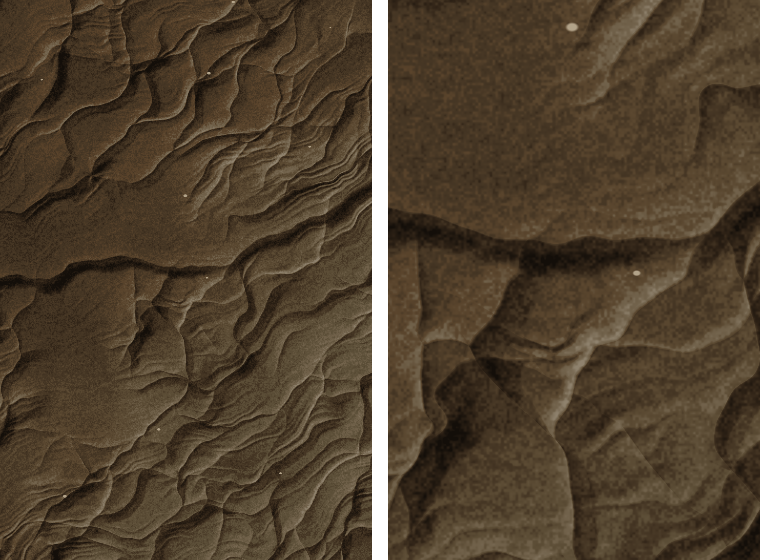
Left, the full canvas; right, a detail of the centre.
Reproduce this texture procedurally as a WebGL 1 fragment shader.

```glsl
precision highp float;
// Wet sand carved by running water: winding crests and overlapping sheets.
// Two stretched cellular layers in a sine-warped domain form a height field,
// which is side lit, shadowed, grained and mapped to a brown colour ramp.

uniform vec2 u_resolution;

const vec3 SHADOW = vec3(0.19, 0.14, 0.09);
const vec3 SAND   = vec3(0.27, 0.21, 0.14);
const vec3 WARM   = vec3(0.35, 0.26, 0.165);
const vec3 GREY   = vec3(0.36, 0.31, 0.22);
const vec3 CREST  = vec3(0.44, 0.38, 0.29);
const vec3 GLINT  = vec3(0.56, 0.51, 0.43);

const vec2  LIGHT = vec2(-0.75, 0.66);      // direction towards the light
const float FLOW_ANGLE = 0.42;
const float BRANCH_ANGLE = 1.05;
const vec2  FLOW_FREQ = vec2(2.7, 7.2);     // cells along and across the flow
const vec2  BRANCH_FREQ = vec2(4.0, 8.5);
const float RELIEF = 0.0043;
const float BASE_TONE = 0.268;
const float GRAIN = 0.15;
const float GRAIN_FREQ = 390.0;

float hash(vec2 p) {
  vec3 q = fract(vec3(p.xyx) * 0.1031);
  q += dot(q, q.yzx + 33.33);
  return fract((q.x + q.y) * q.z);
}

float noise(vec2 p) {
  vec2 i = floor(p), f = fract(p);
  f = f * f * (3.0 - 2.0 * f);
  return mix(mix(hash(i), hash(i + vec2(1, 0)), f.x),
             mix(hash(i + vec2(0, 1)), hash(i + 1.0), f.x), f.y);
}

vec2 turn(vec2 p, float a) {
  return vec2(cos(a) * p.x + sin(a) * p.y, cos(a) * p.y - sin(a) * p.x);
}

// Layered sines and noise bend the straight cell borders into winding crests.
vec2 warp(vec2 p) {
  vec2 w = p + 0.040 * sin(p.yx * vec2(7.0, 6.0) + vec2(1.3, 4.1));
  w += 0.020 * sin(p.yx * vec2(17.0, 15.0) + p * 5.0 + vec2(0.4, 2.2));
  w += 0.006 * sin(p.yx * vec2(41.0, 37.0) + p * 13.0);
  w += 0.034 * (vec2(noise(p * 13.0), noise(p * 13.0 + 40.0)) - 0.5);
  return w + 0.012 * (vec2(noise(p * 37.0), noise(p * 37.0 + 70.0)) - 0.5);
}

// Cellular sheets: x = blended sheet level, y = distance to the border.
vec2 sheets(vec2 q) {
  vec2 cell = floor(q);
  float near = 9.0, second = 9.0, level = 0.0, total = 0.0;
  for (int j = -1; j <= 1; j++) {
    for (int i = -1; i <= 1; i++) {
      vec2 id = cell + vec2(float(i), float(j));
      vec2 r = q - id - vec2(hash(id + 60.0), hash(id + 91.0));
      float d = length(r);
      float weight = exp(-22.0 * d);
      level += weight * (1.3 * hash(id + 17.0) + dot(r, vec2(0.15, -0.35)));
      total += weight;
      second = min(second, max(near, d));
      near = min(near, d);
    }
  }
  return vec2(level / total, second - near);
}

// Long diagonal bank that crosses the middle of the canvas.
float bank(vec2 w) {
  float d = w.y - 0.73 - 0.10 * w.x - 0.15 * w.x * w.x;
  return 1.3 * smoothstep(-0.035, 0.008, d) + 0.6 * exp(-abs(d) * 70.0);
}

float height(vec2 p) {
  vec2 w = warp(p);
  vec2 flow = turn(w, FLOW_ANGLE);
  vec2 a = sheets(flow * FLOW_FREQ + 20.0);
  vec2 b = sheets(turn(w, BRANCH_ANGLE) * BRANCH_FREQ + 50.0);
  float flowMask = smoothstep(0.2, 0.65, noise(p * 5.0 + 7.0));
  float branchMask = smoothstep(0.3, 0.75, noise(p * 4.5 + 31.0));
  float h = flowMask * (0.8 * a.x + 0.5 * exp(-12.0 * a.y) + 0.5 * exp(-3.0 * a.y));
  h += branchMask * (b.x + 0.55 * exp(-12.0 * b.y) + 0.4 * exp(-3.0 * b.y));
  // Fine strands run beside the crests.
  float strands = abs(noise(flow * vec2(8.0, 62.0) + 80.0) - 0.5);
  h -= strands * (0.12 + 0.8 * flowMask * exp(-3.5 * a.y));
  return RELIEF * (h + bank(w) + 1.5 * noise(p * 6.0 + 13.0));
}

vec3 ramp(float tone, float greyness) {
  vec3 c = SHADOW * clamp(tone / 0.19, 0.4, 1.0);
  c = mix(c, SAND, smoothstep(0.18, 0.27, tone));
  c = mix(c, mix(WARM, GREY, greyness), smoothstep(0.26, 0.36, tone));
  c = mix(c, CREST, smoothstep(0.35, 0.45, tone));
  return mix(c, GLINT, smoothstep(0.44, 0.58, tone));
}

// Rare pale shell fragments.
float shells(vec2 p) {
  vec2 q = p * 15.0, id = floor(q);
  vec2 r = fract(q) - 0.25 - 0.5 * vec2(hash(id + 5.0), hash(id + 8.0));
  float size = 0.04 + 0.07 * hash(id + 3.0);
  return step(0.965, hash(id + 22.0)) * smoothstep(size, size * 0.5, length(r * vec2(1.0, 1.4)));
}

void main() {
  vec2 p = gl_FragCoord.xy / u_resolution.x;
  float down = 1.0 - gl_FragCoord.y / u_resolution.y;
  float greyness = smoothstep(0.35, 1.15, 0.6 * p.x + 0.7 * down + 0.3 * noise(p * 4.0) - 0.1);

  // Side light, soft-limited so shadows stay brown and crests stay pale.
  float reach = 0.0022;
  float slope = (height(p - LIGHT * reach) - height(p + LIGHT * reach)) / (2.0 * reach);
  float relief = slope / (1.0 + abs(slope) * (slope > 0.0 ? 2.3 : 5.0));
  float shade = smoothstep(0.0006, 0.0056, height(p + LIGHT * 0.026) - height(p));

  float grain = 0.65 * noise(p * GRAIN_FREQ) + 0.35 * noise(p * GRAIN_FREQ * 0.5 + 9.0) - 0.5;
  float tone = BASE_TONE + 0.05 * greyness + relief - 0.11 * shade;
  tone += GRAIN * grain + 0.08 * (noise(p * 3.0 + 9.0) - 0.5);

  vec3 color = ramp(tone, greyness);
  color = mix(color, GLINT * 1.25, shells(p));
  gl_FragColor = vec4(color, 1.0);
}
```
